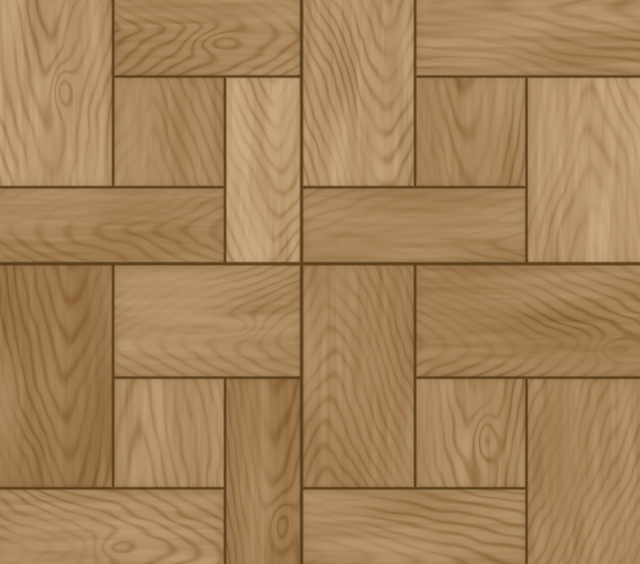
Reproduce this pattern procedurally as a Shadertoy shader.

```glsl
// Oak parquet: two by two pinwheel blocks of grained planks around small squares.

// Joint positions in canvas heights, from the left and from the top.
// The outermost edges lie beyond the canvas so that no joint shows there.
const vec4 COLS_LEFT   = vec4(-0.05, 0.2006, 0.3990, 0.5347);
const vec4 COLS_RIGHT  = vec4(0.5347, 0.7360, 0.9336, 1.2500);
const vec4 ROWS_TOP    = vec4(-0.05, 0.1357, 0.3319, 0.4676);
const vec4 ROWS_BOTTOM = vec4(0.4676, 0.6696, 0.8658, 1.0500);

const vec3 WOOD_DARK  = vec3(0.56, 0.41, 0.24);
const vec3 WOOD_LIGHT = vec3(0.76, 0.63, 0.47);
const vec3 JOINT      = vec3(0.34, 0.23, 0.09);
const float JOINT_HALF = 0.0012;
const float JOINT_SOFT = 0.0022;
const float RING_FREQ  = 54.0;
const float RING_DEPTH = 0.55;
const float FIBRE_DEPTH = 0.50;
const float CLOUD_DEPTH = 0.36;

// Lightness of the planks: left, top, square, right, bottom of each block.
const float TONES[20] = float[20](
    0.74, 0.46, 0.48, 0.92, 0.42,
    0.72, 0.56, 0.48, 0.80, 0.44,
    0.24, 0.54, 0.64, 0.30, 0.50,
    0.44, 0.40, 0.52, 0.46, 0.48);

float hash(vec2 p) {
    return fract(sin(dot(p, vec2(127.1, 311.7))) * 43758.5453);
}

float noise(vec2 p) {
    vec2 i = floor(p), f = fract(p);
    f = f * f * (3.0 - 2.0 * f);
    return mix(mix(hash(i), hash(i + vec2(1, 0)), f.x),
               mix(hash(i + vec2(0, 1)), hash(i + vec2(1, 1)), f.x), f.y);
}

// Finds the plank under p: its corners lo and hi, and its number in the block.
int findPlank(vec2 p, vec4 X, vec4 Y, out vec2 lo, out vec2 hi) {
    if (p.x < X.y && p.y < Y.z) { lo = vec2(X.x, Y.x); hi = vec2(X.y, Y.z); return 0; }
    if (p.x >= X.y && p.y < Y.y) { lo = vec2(X.y, Y.x); hi = vec2(X.w, Y.y); return 1; }
    if (p.x >= X.z) { lo = vec2(X.z, Y.y); hi = vec2(X.w, Y.w); return 3; }
    if (p.y >= Y.z) { lo = vec2(X.x, Y.z); hi = vec2(X.z, Y.w); return 4; }
    lo = X.yy; lo.y = Y.y; hi = vec2(X.z, Y.z);
    return 2;
}

// Lightness offset of the grain; g is (across, along) from the plank centre.
float grain(vec2 g, vec2 size, float id, float contrast) {
    vec2 seed = vec2(id * 17.3, id * 9.7);
    float r0 = hash(vec2(id, 1.0)), r1 = hash(vec2(id, 2.0));
    float r2 = hash(vec2(id, 3.0)), r3 = hash(vec2(id, 4.0));

    // Arched growth rings, wobbling along the plank
    float across = g.x - (r0 - 0.5) * 0.6 * size.x;
    across += 0.030 * (noise(g * vec2(16.0, 7.0) + seed) - 0.5);
    across += 0.008 * (noise(g * vec2(60.0, 24.0) + seed) - 0.5);
    float slope = mix(8.0, 26.0, r1) * (r2 < 0.5 ? -1.0 : 1.0);
    float rings = RING_FREQ * sqrt(across * across + 0.0003) + slope * g.y;

    // A knot bends the rings of some planks into eyes
    vec2 eye = (g - (vec2(r3, r0) - 0.5) * size * 0.5) / vec2(0.020, 0.045);
    rings += 2.5 * step(0.55, r3) * exp(-dot(eye, eye));

    float line = pow(0.5 + 0.5 * cos(6.2832 * rings), 3.0);
    float patchy = smoothstep(0.2, 0.8, noise(g * vec2(18.0, 6.0) + seed + 31.0));
    float ringDark = line * mix(0.25, 1.0, patchy) * mix(0.5, 1.0, r2);

    // Fine fibres and broad clouds stretched along the grain
    float fibre = 0.6 * noise(g * vec2(110.0, 8.0) + seed)
                + 0.4 * noise(g * vec2(210.0, 18.0) + seed) - 0.5;
    float cloud = noise(g * vec2(22.0, 5.0) + seed + 57.0) - 0.5;
    return contrast * (FIBRE_DEPTH * fibre - RING_DEPTH * (ringDark - 0.15))
         + CLOUD_DEPTH * cloud;
}

void mainImage(out vec4 fragColor, in vec2 fragCoord) {
    float px = 1.0 / iResolution.y;
    vec2 p = vec2(fragCoord.x, iResolution.y - fragCoord.y) * px;

    // Block and plank
    bool right = p.x >= COLS_LEFT.w, bottom = p.y >= ROWS_TOP.w;
    vec4 X = right ? COLS_RIGHT : COLS_LEFT;
    vec4 Y = bottom ? ROWS_BOTTOM : ROWS_TOP;
    vec2 lo, hi;
    int plank = findPlank(p, X, Y, lo, hi);
    int id = plank + (right ? 5 : 0) + (bottom ? 10 : 0);

    // Wood, with the grain along the longer side
    vec2 g = p - 0.5 * (lo + hi), size = hi - lo;
    if (plank == 1 || plank == 4) { g = g.yx; size = size.yx; }
    float tone = TONES[id];
    tone += grain(g, size, float(id) + 1.0, mix(0.55, 1.15, tone));
    vec3 col = mix(WOOD_DARK, WOOD_LIGHT, clamp(tone, -0.4, 1.25));

    // Shaded rim and dark joint, heavier between blocks
    vec2 edge = min(p - lo, hi - p);
    float d = min(edge.x, edge.y);
    col *= 1.0 - 0.10 * exp(-d / 0.006);
    vec2 toBlock = abs(p - vec2(COLS_LEFT.w, ROWS_TOP.w));
    float wide = JOINT_HALF + 0.0006 * step(min(toBlock.x, toBlock.y), 0.006);
    float joint = 1.0 - smoothstep(wide - 0.5 * px, wide + JOINT_SOFT + 0.5 * px, d);
    col = mix(col, JOINT, 0.9 * joint);

    fragColor = vec4(col, 1.0);
}
```
